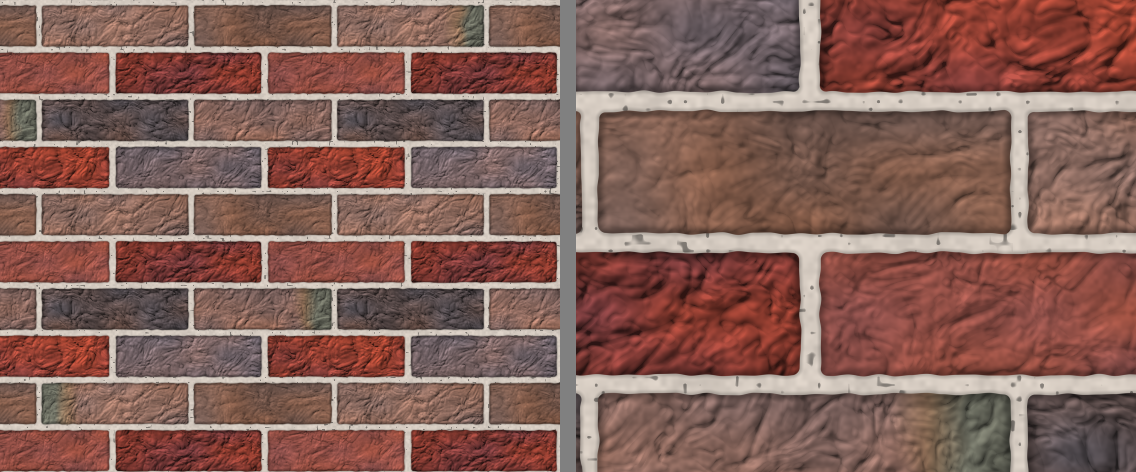
Left: the whole. Right: its middle third, enlarged.
Write a WebGL 2 fragment shader that draws this texture.

```glsl
#version 300 es
precision highp float;
// Brick wall in running bond: ten courses of alternating long and short bricks.
// The courses cycle through four colour pairs; each face is creased noise lit
// from the upper left, set as a rounded box in pale, speckled mortar.

uniform vec2 u_resolution;
out vec4 fragColor;

// Long and short brick colour for each of the four courses
const vec3 brickColors[8] = vec3[8](
    vec3(.51, .39, .35), vec3(.46, .34, .29),
    vec3(.44, .20, .18), vec3(.56, .30, .26),
    vec3(.34, .285, .28), vec3(.51, .38, .34),
    vec3(.44, .37, .375), vec3(.50, .22, .18));
const float roughness[8] = float[8](.75, .5, 1.25, .6, 1.0, .7, .75, 1.25);
const float grainSlope[8] = float[8](.6, .2, .3, .4, -.5, .6, .35, .2);

float hash(vec2 p) {
    vec3 q = fract(p.xyx * .1031);
    q += dot(q, q.yzx + 33.33);
    return fract((q.x + q.y) * q.z);
}

float noise(vec2 p) {
    vec2 i = floor(p), f = fract(p);
    f = f * f * (3. - 2. * f);
    return mix(mix(hash(i), hash(i + vec2(1, 0)), f.x),
               mix(hash(i + vec2(0, 1)), hash(i + vec2(1, 1)), f.x), f.y);
}

// Lumps separated by sharp creases, drawn out along the grain
float relief(vec2 p, float slope) {
    p = vec2(p.x * .75 + p.y * slope * .5, p.y - p.x * slope);
    p += .22 * vec2(noise(p * 3.), noise(p * 3. + 17.));
    float height = 0., amplitude = .5;
    p *= 4.7;
    for (int i = 0; i < 3; i++) {
        height += amplitude * abs(2. * noise(p) - 1.);
        p = mat2(1.75, .9, -.9, 1.75) * p + 11.3;
        amplitude *= .62;
    }
    return height;
}

float roundedBox(vec2 p, vec2 halfSize, float radius) {
    vec2 d = abs(p) - halfSize + radius;
    return length(max(d, 0.)) + min(max(d.x, d.y), 0.) - radius;
}

void main() {
    // One unit is the height of a course
    vec2 p = gl_FragCoord.xy / u_resolution * vec2(11.89, 10.);
    float pixel = 10. / u_resolution.y;

    // Locate the course, the pair of bricks, and the brick within the pair
    float down = 9.95 - p.y;
    float row = floor(down);
    float odd = mod(row, 2.);
    float along = (p.x - mix(.83, 2.39, odd)) / 6.27;
    float pair = floor(along);
    float x = fract(along) * 6.27;
    bool isShort = x > 3.23;
    float halfWidth = isShort ? 1.52 : 1.615;
    vec2 q = vec2(x - (isShort ? 4.75 : 1.615), .5 - fract(down));
    int kind = int(mod(row, 4.)) * 2 + (isShort ? 1 : 0);
    vec2 brickId = vec2(row + 20., pair * 2. + float(isShort) + 20.);

    // Brick outline with slightly worn edges
    vec2 halfSize = vec2(halfWidth - mix(.06, .072, odd), .432);
    float edge = roundedBox(q, halfSize, .05) + .022 * (noise(p * 9.) - .5);
    float cover = 1. - smoothstep(-pixel * .7, pixel * .7, edge);

    // Lit relief of the face
    float rough = roughness[kind], slope = grainSlope[kind];
    vec2 facePos = q + vec2(float(kind) * 7.3 + 20., 30.);
    float height = relief(facePos, slope);
    float lit = height - relief(facePos + vec2(-.02, .028), slope);
    float shade = 1.02 + rough * (1.25 * lit + .45 * (height - .33));
    shade -= .22 * rough * (1. - smoothstep(.06, .2, height));
    shade += .13 * (noise(p * 31.) - .5) + .06 * (hash(brickId) - .5);

    // Broad tone changes: vertical bands on the smoke-fired bricks
    float bands = noise(vec2(facePos.x * 2.3, facePos.y * .4));
    float patches = noise(facePos * vec2(1.5, 2.5) + 5.);
    bool smoky = kind == 1 || kind == 4;
    shade += (smoky ? .24 : .08) * (bands - .5) + .1 * (patches - .5);
    vec3 face = brickColors[kind];
    face += vec3(.035, .0, -.025) * (patches - .5) * 2.;

    // Greenish burnt end on some of the taupe bricks
    float burnt = mod(floor(row / 2.) + 4. * pair, 7.);
    if ((kind == 0 || kind == 5) && burnt > 2.5 && burnt < 4.5) {
        float side = row > 7. ? -1. : 1.;
        float fromEnd = halfWidth - side * q.x + .15 * (noise(p * 4.) - .5);
        face = mix(face, vec3(.54, .42, .32), 1. - smoothstep(.5, .9, fromEnd));
        face = mix(face, vec3(.38, .385, .34), 1. - smoothstep(.35, .65, fromEnd));
    }
    face *= clamp(shade, .4, 1.6);
    face *= mix(.68, 1., smoothstep(0., .07, -edge));

    // Sandy mortar with dark pits and a soft shadow beside the bricks
    vec3 mortar = vec3(.835, .795, .755);
    mortar *= 1. + .09 * (noise(p * 24.) - .5) + .06 * (noise(p * 6.) - .5);
    mortar *= 1. - .4 * smoothstep(.84, .96, noise(p * 19. + 40.));
    mortar *= mix(.82, 1., smoothstep(0., .035, edge));

    fragColor = vec4(mix(mortar, face, cover), 1.);
}
```
